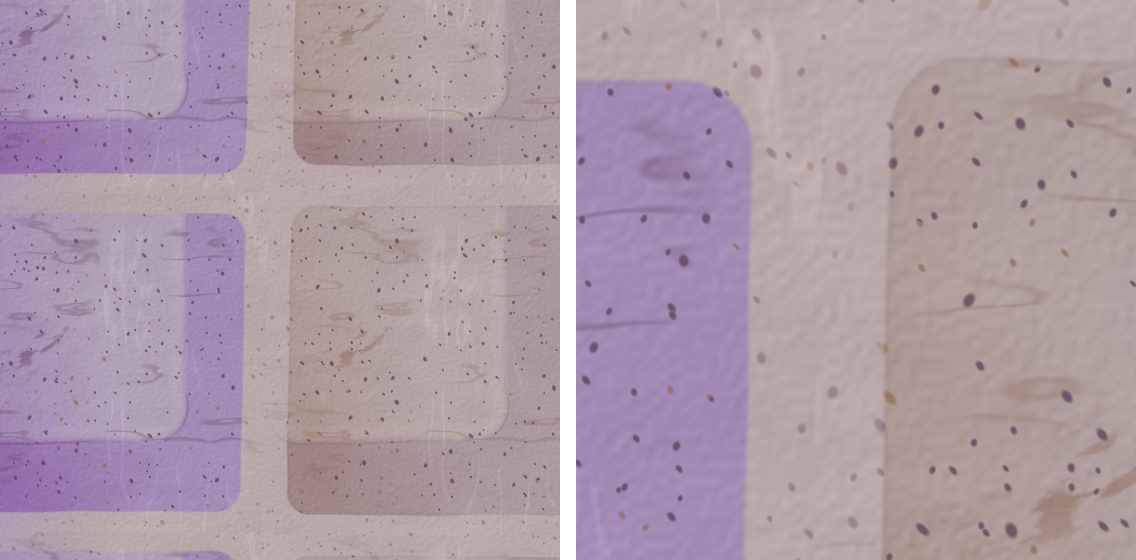
Left, the full canvas; right, a detail of the centre.
Give the GLSL for this pattern, as a three.js fragment shader.

```glsl
// Worn plaster tiles, violet and tan columns, set in a wide pale grout.
// Rounded-box distances make each tile and its raised panel; value noise and
// hashed grids add mottling, grain, cracks, streaks and pitted specks.

varying vec2 vUv;

const float TILE_PERIOD = 0.604;
const vec2  GROUT_CROSS = vec2(0.485, 0.051);   // centre of one grout crossing
const vec2  GROUT_WIDTH = vec2(0.083, 0.071);
const float TILE_RADIUS = 0.042;
const float GROUT_SLANT = 0.017;
const float RELIEF_PERIOD = 0.573;              // panels drift against the tiles
const vec2  PANEL_CENTRE = vec2(0.690, 0.447);
const vec2  PANEL_HALF = vec2(0.215, 0.235);
const float PANEL_RADIUS = 0.065;
const float EDGE_SOFT = 0.0022;

const vec3 GROUT = vec3(0.725, 0.660, 0.660);
const vec3 GROUT_LILAC = vec3(0.68, 0.60, 0.70);
const vec3 VIOLET_DEEP = vec3(0.57, 0.43, 0.67);
const vec3 VIOLET = vec3(0.635, 0.545, 0.71);
const vec3 VIOLET_PANEL = vec3(0.62, 0.52, 0.69);
const vec3 LILAC_PANEL = vec3(0.685, 0.625, 0.71);
const vec3 UMBER = vec3(0.62, 0.53, 0.525);
const vec3 MAUVE = vec3(0.665, 0.60, 0.625);
const vec3 TAN_PANEL = vec3(0.665, 0.59, 0.565);
const vec3 PALE_PANEL = vec3(0.705, 0.65, 0.65);
const vec3 PIT = vec3(0.36, 0.25, 0.34);
const vec3 OCHRE = vec3(0.62, 0.47, 0.32);

float hash(vec2 p) {
  vec3 q = fract(vec3(p.xyx) * 0.1031);
  q += dot(q, q.yzx + 33.33);
  return fract((q.x + q.y) * q.z);
}

float noise(vec2 p) {
  vec2 i = floor(p), f = fract(p);
  f = f * f * (3.0 - 2.0 * f);
  return mix(mix(hash(i), hash(i + vec2(1, 0)), f.x),
             mix(hash(i + vec2(0, 1)), hash(i + vec2(1, 1)), f.x), f.y);
}

float fbm(vec2 p) {
  float sum = 0.0, amp = 0.5;
  for (int i = 0; i < 4; i++) {
    sum += amp * noise(p);
    p = p * 2.03 + 17.3;
    amp *= 0.5;
  }
  return sum / 0.9375;
}

float roundBox(vec2 p, vec2 halfSize, float r) {
  vec2 d = abs(p) - halfSize + r;
  return length(max(d, 0.0)) + min(max(d.x, d.y), 0.0) - r;
}

// Coverage of one hashed dot per grid cell; only some cells hold a dot.
float specks(vec2 p, float count, float density, float radius) {
  vec2 g = p * count, id = floor(g);
  vec2 at = 0.25 + 0.5 * vec2(hash(id + 3.1), hash(id + 47.7));
  vec2 d = (fract(g) - at) / count;
  d.x += d.y * (hash(id + 9.4) - 0.3);
  float r = radius * mix(0.4, 1.0, pow(hash(id + 71.0), 3.0));
  float dot_ = 1.0 - smoothstep(r * 0.5, r + 0.001, length(d * vec2(1.0, 0.8)));
  return dot_ * step(hash(id + 120.0), density);
}

// Broken hairlines along the level set of a stretched noise.
float cracks(vec2 p, vec2 stretch) {
  float line = 1.0 - smoothstep(0.0, 0.045, abs(fbm(p * stretch) - 0.5));
  return line * smoothstep(0.56, 0.72, noise(p * 9.0 + 31.0));
}

void main() {
  vec2 p = vUv;

  // Tile lattice, leaning a little, with the right column stretched upright.
  vec2 g = p + (vec2(noise(p * 14.0), noise(p * 14.0 + 50.0)) - 0.5) * 0.004;
  g.x -= GROUT_SLANT * (p.y - 0.5) + 0.008 * 0.0;
  g.y -= smoothstep(0.43, 0.52, p.x) * (0.0346 * p.y - 0.0095);
  vec2 lattice = (g - GROUT_CROSS + vec2(0.008, 0.0)) / TILE_PERIOD;
  vec2 id = floor(lattice);
  vec2 halfTile = 0.5 * (TILE_PERIOD - GROUT_WIDTH);
  float tileDist = roundBox((fract(lattice) - 0.5) * TILE_PERIOD, halfTile, TILE_RADIUS);
  float tile = 1.0 - smoothstep(-EDGE_SOFT, EDGE_SOFT, tileDist);
  float violet = mod(id.x, 2.0);

  // Raised panel and diagonal shading inside each tile.
  vec2 local = p - PANEL_CENTRE - id * RELIEF_PERIOD;
  float mottle = fbm(local * 7.0 + 20.0) - 0.5;
  float panelDist = roundBox(local, PANEL_HALF, PANEL_RADIUS) + 0.012 * (noise(local * 16.0) - 0.5);
  float panel = 1.0 - smoothstep(-0.007, 0.005, panelDist);
  float light = smoothstep(-0.25, 0.10, local.x + 0.35 * local.y + 0.12 * mottle);
  vec3 bevelCol = mix(mix(UMBER, MAUVE, light), mix(VIOLET_DEEP, VIOLET, light), violet);
  vec3 panelCol = mix(mix(TAN_PANEL, PALE_PANEL, light), mix(VIOLET_PANEL, LILAC_PANEL, light), violet);
  vec3 tileCol = mix(bevelCol, panelCol, panel);
  tileCol += 0.018 * exp(-pow((panelDist + 0.016) / 0.012, 2.0));
  tileCol -= 0.03 * exp(-pow(tileDist / 0.003, 2.0)) * (1.0 - violet);

  vec3 groutCol = mix(GROUT, GROUT_LILAC, smoothstep(0.25, -0.1, p.x));
  vec3 col = mix(groutCol, tileCol, tile);

  // Mottling and embossed grain.
  col += 0.045 * mottle + 0.03 * (fbm(p * vec2(12.0, 40.0)) - 0.5);
  col += 0.035 * (noise(p * 210.0) - noise(p * 210.0 + vec2(0.5, -0.6)));

  // Cracks, a stained streak and pits, mostly shared by all tiles.
  vec3 stain = mix(OCHRE, PIT, max(violet, 0.35));
  float wear = mix(0.45, 1.0, tile);
  col = mix(col, stain, 0.28 * wear * cracks(local + 4.0, vec2(5.0, 19.0)));
  col = mix(col, col * 1.06, cracks(local + 7.0, vec2(22.0, 4.0)));
  float seam = exp(-pow((panelDist - 0.004) / 0.002, 2.0)) * step(local.y, -0.15);
  col = mix(col, stain, 0.3 * seam * smoothstep(0.4, 0.7, noise(local * 11.0 + 5.0)));
  vec2 s = mat2(0.91, -0.42, 0.42, 0.91) * (local + vec2(0.055, 0.07));
  float streak = exp(-dot(s * vec2(13.0, 36.0), s * vec2(13.0, 36.0)));
  col = mix(col, stain, 0.5 * streak * smoothstep(0.48, 0.68, fbm(s * vec2(45.0, 110.0) + 60.0)));

  vec3 pitCol = mix(PIT, OCHRE, step(0.7, noise(p * 23.0)) * 0.8);
  float pits = max(specks(local + 2.0, 38.0, 0.32, 0.0042), specks(p + 5.0, 55.0, 0.16, 0.003));
  col = mix(col, pitCol, 0.75 * wear * pits);

  gl_FragColor = vec4(clamp(col, 0.0, 1.0), 1.0);
}
```
